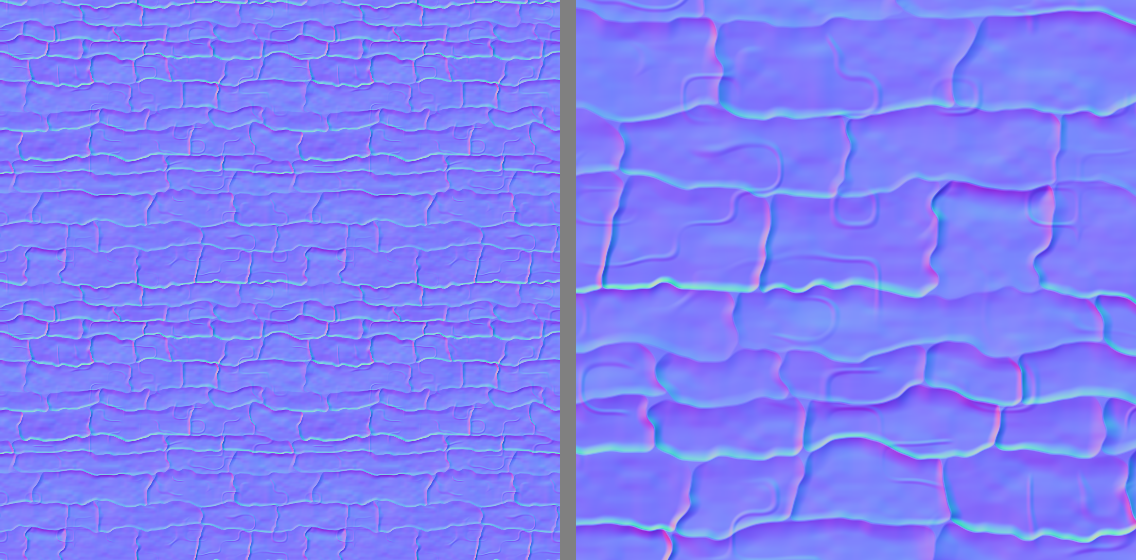
Left: the whole. Right: its middle third, enlarged.
Give the GLSL for this texture map, as a WebGL 2 fragment shader.

```glsl
#version 300 es
precision highp float;
// Tangent-space normal map of a coursed rubble stone wall, tiling in both axes.
// A height field (uneven rows, jittered joints, bevels, roughness, cracks) is
// built from wrapping noise and differentiated into a normal.
uniform vec2 u_resolution;
out vec4 fragColor;

const float REPEATS = 2.0;            // tiles across and down the canvas
const int ROWS = 12;
const float ROW_EDGE[13] = float[13](-0.018, 0.112, 0.201, 0.310, 0.385, 0.440, 0.547,
                                     0.609, 0.706, 0.802, 0.862, 0.919, 0.982);
const int STONES[12] = int[12](5, 4, 3, 3, 3, 4, 5, 4, 6, 5, 6, 3);
const float JOINT_JITTER = 0.70;      // share of a stone length
const float STONE_DEPTH = 0.0052;     // height of a stone above the joint
const float BEVEL_TOP = 0.024;        // soft upper edge
const float BEVEL_BOTTOM = 0.010;     // crisp lower edge
const float BEVEL_SIDE = 0.013;
const vec2 WARP_COARSE = vec2(0.018, 0.017);
const vec2 WARP_FINE = vec2(0.007, 0.005);
const float SWELL = 0.0042;           // broad undulation of the faces
const float ROUGHNESS = 0.0026;       // chiselled grain
const float GRAIN = 0.0010;
const float CRACK_DEPTH = 0.0011;
const float SAMPLE_STEP = 0.0018;     // derivative step, in tiles

float hash(vec2 cell, float seed) {
  uvec3 q = uvec3(ivec3(cell, seed) + 1024) * uvec3(1597334677u, 3812015801u, 2798796415u);
  uint n = (q.x ^ q.y ^ q.z) * 1597334677u;
  n = (n ^ (n >> 15)) * 2246822519u;
  n ^= n >> 13;
  return float(n >> 8) / 16777216.0;
}

// Value noise in 0..1 that wraps once per tile.
float noise(vec2 p, vec2 period, float seed) {
  p *= period;
  vec2 cell = floor(p), f = p - cell;
  vec2 s = f * f * f * (f * (f * 6.0 - 15.0) + 10.0);
  vec2 lo = mod(cell, period), hi = mod(cell + 1.0, period);
  return mix(mix(hash(lo, seed), hash(vec2(hi.x, lo.y), seed), s.x),
             mix(hash(vec2(lo.x, hi.y), seed), hash(hi, seed), s.x), s.y);
}

float jointAt(float index, float count, float row) {
  return index + JOINT_JITTER * (hash(vec2(mod(index, count), row), 3.0) - 0.5);
}

// Raised stones: zero at the joints, rounded up to each face.
float stoneHeight(vec2 p) {
  vec2 coarse = vec2(noise(p, vec2(7.0, 13.0), 11.0), noise(p, vec2(11.0, 9.0), 12.0)) - 0.5;
  vec2 fine = vec2(noise(p, vec2(32.0, 44.0), 13.0), noise(p, vec2(44.0, 30.0), 14.0)) - 0.5;
  vec2 w = p + 2.0 * (coarse * WARP_COARSE + fine * WARP_FINE);
  w.y = fract(w.y - ROW_EDGE[0]) + ROW_EDGE[0];

  int row = 0;
  for (int i = 1; i < ROWS; i++) if (w.y >= ROW_EDGE[i]) row = i;
  float r = float(row), count = float(STONES[row]);

  float u = fract(w.x + hash(vec2(r, 0.0), 5.0)) * count;
  float index = floor(u);
  if (u < jointAt(index, count, r)) index -= 1.0;
  else if (u >= jointAt(index + 1.0, count, r)) index += 1.0;

  float left = (u - jointAt(index, count, r)) / count;
  float right = (jointAt(index + 1.0, count, r) - u) / count;
  float bottom = w.y - ROW_EDGE[row];
  float top = ROW_EDGE[row + 1] - w.y;

  // Edge wear varies the bevel width and the depth along each joint.
  float wear = noise(p, vec2(12.0, 16.0), 21.0);
  vec2 inset = vec2(min(left, right) / BEVEL_SIDE, min(bottom / BEVEL_BOTTOM, top / BEVEL_TOP));
  inset /= 0.55 + 0.9 * wear;
  float edge = clamp(1.0 - length(max(1.0 - inset, 0.0)), 0.0, 1.0);
  float profile = 1.0 - (1.0 - edge) * (1.0 - edge);

  vec2 id = vec2(mod(index, count), r);
  float level = 0.55 + 0.6 * hash(id, 7.0) + 0.5 * (noise(p, vec2(9.0, 14.0), 22.0) - 0.5);
  float tilt = (hash(id, 8.0) - 0.5) * 0.07 * (bottom - top);
  return profile * (STONE_DEPTH * level + tilt);
}

// Thin curved cracks, present only in scattered patches.
float crackHeight(vec2 p) {
  float vein = abs(noise(p, vec2(17.0, 23.0), 31.0) - 0.5);
  float patchMask = smoothstep(0.50, 0.75, noise(p, vec2(13.0, 15.0), 32.0));
  return -CRACK_DEPTH * patchMask * (1.0 - smoothstep(0.0, 0.10, vein));
}

float wallHeight(vec2 p) {
  float surface = SWELL * noise(p, vec2(6.0, 12.0), 41.0)
                + ROUGHNESS * noise(p, vec2(19.0, 31.0), 42.0)
                + GRAIN * noise(p, vec2(48.0, 67.0), 43.0);
  return stoneHeight(p) + surface + crackHeight(p);
}

void main() {
  vec2 p = gl_FragCoord.xy / u_resolution * REPEATS;
  vec2 dx = vec2(SAMPLE_STEP, 0.0), dy = dx.yx;
  vec2 slope = vec2(wallHeight(p + dx) - wallHeight(p - dx),
                    wallHeight(p + dy) - wallHeight(p - dy)) / (2.0 * SAMPLE_STEP);
  // Green points down the canvas: lower edges turn cyan, upper edges violet.
  vec3 normal = normalize(vec3(-slope.x, slope.y, 1.0));
  fragColor = vec4(normal * 0.5 + vec3(0.5, 0.5, 0.49), 1.0);
}
```
